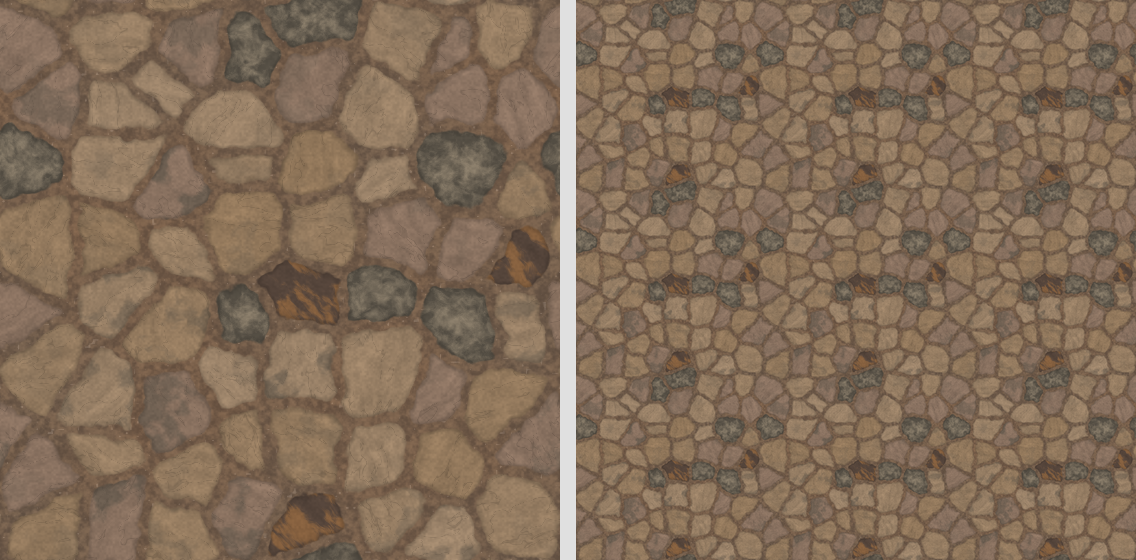
Left, the tile; right, the same tile 3 across and 3 down.
Give the GLSL for this texture, as a Shadertoy shader.

```glsl
// Irregular flagstone paving: sandstone, slate and umber slabs in earthy mortar.
// A wrapped power diagram (weighted Voronoi) lays out straight-sided stones of
// varied size; wrapped noise roughens the joints and each stone has its own grain.

const float CELLS = 8.0;        // stones per side, whole so the sheet tiles
const float JOINT = 0.068;      // half width of a joint, in cells
const float ROUNDING = 26.0;    // higher values give sharper corners

const vec3 OCHRE = vec3(0.575, 0.470, 0.355);
const vec3 CREAM = vec3(0.615, 0.520, 0.420);
const vec3 ROSE = vec3(0.545, 0.450, 0.385);
const vec3 SLATE_DARK = vec3(0.330, 0.305, 0.265);
const vec3 SLATE_PALE = vec3(0.540, 0.490, 0.415);
const vec3 UMBER = vec3(0.340, 0.275, 0.235);
const vec3 RUST = vec3(0.500, 0.360, 0.235);
const vec3 STAIN = vec3(0.365, 0.330, 0.285);
const vec3 MORTAR_DARK = vec3(0.395, 0.325, 0.265);
const vec3 MORTAR_PALE = vec3(0.500, 0.410, 0.325);

struct Stone { vec2 id; vec2 local; float edge; };

float hash(vec2 p) {
    return fract(sin(dot(p, vec2(127.1, 311.7))) * 43758.5453);
}

vec2 hash2(vec2 p) {
    return vec2(hash(p), hash(p + 37.3));
}

// Value noise that repeats after a whole number of lattice steps.
float noise(vec2 p, float period) {
    vec2 i = floor(p), f = fract(p);
    f = f * f * (3.0 - 2.0 * f);
    vec2 a = mod(i, period), b = mod(i + 1.0, period);
    return mix(mix(hash(a), hash(vec2(b.x, a.y)), f.x),
               mix(hash(vec2(a.x, b.y)), hash(b), f.x), f.y);
}

float fbm(vec2 p, float period, int octaves) {
    float sum = 0.0, total = 0.0, amp = 0.5;
    for (int i = 0; i < octaves; i++) {
        sum += amp * noise(p, period);
        total += amp;
        amp *= 0.55;
        p = p * 2.0 + 11.0;
        period *= 2.0;
    }
    return sum / total;
}

vec2 rotate(vec2 p, float angle) {
    float c = cos(angle), s = sin(angle);
    return vec2(c * p.x - s * p.y, s * p.x + c * p.y);
}

// Offset from p to the seed of a cell (xy) and the weight of that seed (z).
vec3 seedOf(vec2 cell, vec2 p) {
    vec2 id = mod(cell, CELLS);
    return vec3(cell + 0.5 + 0.78 * (hash2(id + 5.7) - 0.5) - p, 0.22 * hash(id + 71.9));
}

float power(vec3 s) {
    return dot(s.xy, s.xy) - s.z;
}

// Owning stone and the rounded distance to its border.
Stone findStone(vec2 p) {
    vec2 base = floor(p), owner = base;
    vec3 nearest = vec3(9.0, 9.0, 0.0);
    for (int y = -2; y <= 2; y++)
    for (int x = -2; x <= 2; x++) {
        vec2 cell = base + vec2(x, y);
        vec3 s = seedOf(cell, p);
        if (power(s) < power(nearest)) { nearest = s; owner = cell; }
    }
    float sum = 0.0;
    for (int y = -2; y <= 2; y++)
    for (int x = -2; x <= 2; x++) {
        if (x == 0 && y == 0) continue;
        vec3 s = seedOf(owner + vec2(x, y), p);
        float d = 0.5 * (power(s) - power(nearest)) / max(length(s.xy - nearest.xy), 0.01);
        sum += exp(-ROUNDING * d);
    }
    return Stone(mod(owner, CELLS), -nearest.xy, -log(sum) / ROUNDING);
}

// Layered sandstone with soft bands, thin veins and weather stains.
vec3 sandstone(vec2 local, vec2 id, vec2 offset) {
    vec2 grainPos = rotate(local, 6.2832 * hash(id + 3.1));
    float bands = fbm(grainPos * vec2(2.0, 8.0) + offset, 256.0, 5);
    float mottle = fbm(local * 5.0 + offset.yx, 256.0, 5);
    float vein = abs(fbm(grainPos * vec2(1.5, 4.0) + offset + 50.0, 256.0, 4) - 0.5);
    vec3 col = mix(OCHRE, CREAM, hash(id + 8.3));
    col = mix(col, ROSE, 0.9 * step(0.65, hash(id + 19.4)));
    col *= 0.81 + 0.20 * bands + 0.16 * mottle;
    col *= 1.0 - 0.10 * (1.0 - smoothstep(0.0, 0.018, vein));
    float weather = smoothstep(0.50, 0.70, fbm(local * 2.6 + offset + 90.0, 256.0, 5));
    return mix(col, STAIN, weather * (0.12 + 0.68 * pow(hash(id + 27.2), 3.0)));
}

// Rough slate, paler where the middle is worn.
vec3 slate(vec2 local, vec2 offset, float depth) {
    float rough = fbm(local * 9.0 + offset, 256.0, 5);
    float worn = 0.45 * smoothstep(0.0, 0.35, depth);
    return mix(SLATE_DARK, SLATE_PALE, clamp(1.8 * (rough - 0.42) + worn, 0.0, 1.0));
}

// Dark umber rock with slanted rusty seams.
vec3 umber(vec2 local, vec2 offset) {
    float seam = fbm(rotate(local, 0.8) * vec2(2.0, 5.0) + offset, 256.0, 5);
    return mix(UMBER, RUST, smoothstep(0.48, 0.66, seam)) * (0.85 + 0.3 * seam);
}

vec3 mortar(vec2 uv) {
    float grains = fbm(uv * 96.0, 96.0, 3);
    vec3 col = mix(MORTAR_DARK, MORTAR_PALE, smoothstep(0.2, 0.8, grains));
    col *= mix(vec3(0.95, 0.97, 1.0), vec3(1.05, 0.98, 0.93), fbm(uv * 6.0, 6.0, 3));
    return col + 0.09 * smoothstep(0.86, 0.98, noise(uv * 150.0, 150.0));
}

void mainImage(out vec4 fragColor, in vec2 fragCoord) {
    vec2 uv = fragCoord / iResolution.xy;

    // Stone layout with gently bent, chipped borders
    vec2 bend = vec2(fbm(uv * 20.0, 20.0, 3), fbm(uv * 20.0 + 7.0, 20.0, 3)) - 0.5;
    Stone stone = findStone(uv * CELLS + 0.22 * bend);
    float chips = 0.075 * (fbm(uv * 48.0, 48.0, 4) - 0.5);
    float depth = stone.edge - JOINT + chips;

    // Rock type
    vec2 offset = 40.0 * hash2(stone.id + 13.6);
    float kind = hash(stone.id + 44.8);
    vec3 rock = sandstone(stone.local, stone.id, offset);
    if (kind > 0.84) rock = slate(stone.local, offset, depth);
    else if (kind < 0.06) rock = umber(stone.local, offset);

    // Worn rim, joints and fine surface grit
    rock *= mix(0.86, 1.0, smoothstep(0.0, 0.07, depth));
    vec3 col = mix(mortar(uv), rock, smoothstep(-0.018, 0.018, depth));
    col *= 0.95 + 0.10 * noise(uv * 256.0, 256.0);
    fragColor = vec4(col, 1.0);
}
```
